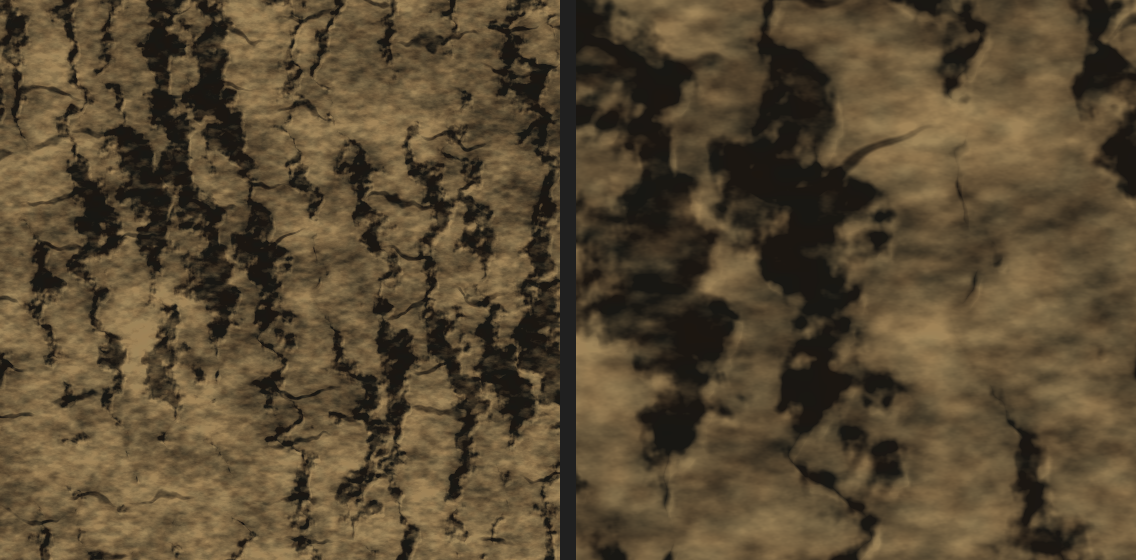
Left, the full canvas; right, a detail of the centre.
Reproduce this texture procedurally as a WebGL 1 fragment shader.

```glsl
precision highp float;
uniform vec2 u_resolution;

#define COLUMNS 10.5
#define CRACK_ROWS 11.0
#define LEAN 0.10
#define BASE_TONE 0.455
#define FURROW_DARKNESS 0.27
#define CRACK_DARKNESS 0.24
#define BLOTCH_CONTRAST 0.42
#define GRAIN_CONTRAST 0.34
#define RELIEF 0.38

const vec3 SHADOW = vec3(0.10, 0.088, 0.070);
const vec3 BROWN = vec3(0.34, 0.28, 0.19);
const vec3 TAN = vec3(0.62, 0.515, 0.345);

float hash(vec2 p) {
  vec3 q = fract(p.xyx * vec3(0.1031, 0.1030, 0.0973));
  q += dot(q, q.yzx + 33.33);
  return fract((q.x + q.y) * q.z);
}

float noise(vec2 p) {
  vec2 i = floor(p), f = fract(p);
  f = f * f * (3.0 - 2.0 * f);
  return mix(mix(hash(i), hash(i + vec2(1.0, 0.0)), f.x),
             mix(hash(i + vec2(0.0, 1.0)), hash(i + 1.0), f.x), f.y);
}

float fbm(vec2 p) {
  float sum = 0.0, amp = 0.533;
  for (int i = 0; i < 4; i++) {
    sum += amp * noise(p);
    p = mat2(1.96, 0.35, -0.35, 1.96) * p + 17.3;
    amp *= 0.5;
  }
  return sum;
}

// Column coordinate: leaning, with broad bends and ragged edges
float columnAt(vec2 uv) {
  float bend = 0.9 * (noise(uv * vec2(3.0, 3.5) + 4.0) - 0.5);
  float ragged = 1.0 * (fbm(uv * vec2(19.0, 23.0) + 31.0) - 0.5);
  return (uv.x + LEAN * uv.y) * COLUMNS + bend + ragged + 20.0;
}

// x: dark core of the furrows, y: soft shade along their banks
vec2 furrows(vec2 uv) {
  float column = columnAt(uv);
  float region = 0.34 * (noise(uv * 3.2 + 8.0) - 0.5);
  float rough = 0.5 * (fbm(uv * vec2(48.0, 42.0)) - 0.5);
  vec2 shade = vec2(0.0);
  for (int i = -1; i <= 1; i++) {
    float id = floor(column) + float(i);
    float wander = 0.55 * (noise(vec2(uv.y * 4.5, id * 9.7)) - 0.5);
    float line = id + 0.5 + wander + 0.35 * (hash(vec2(id, 3.0)) - 0.5);
    float width = mix(-0.17, 0.32, noise(vec2(uv.y * 6.0 + 50.0, id * 7.3)));
    float d = abs(column - line) + rough - width - region;
    shade = max(shade, 1.0 - smoothstep(vec2(-0.10, 0.0), vec2(0.14, 0.42), vec2(d)));
  }
  return shade;
}

// Thin broken cracks running across the plates
float cracks(vec2 uv) {
  float column = columnAt(uv) * 0.8;
  float id = floor(column), across = fract(column);
  float wobble = 0.9 * (fbm(uv * vec2(13.0, 9.0) + 60.0) - 0.5);
  float row = uv.y * CRACK_ROWS + wobble + 5.0 * hash(vec2(id, 11.0));
  float present = step(0.52, hash(vec2(id, floor(row) + 40.0)));
  float taper = smoothstep(0.0, 0.3, across) * (1.0 - smoothstep(0.65, 1.0, across));
  float width = 0.055 * taper * (0.4 + noise(uv * 40.0));
  float d = abs(fract(row) - 0.5);
  return present * taper * (1.0 - smoothstep(width * 0.4, width + 0.025, d));
}

float height(vec2 uv) {
  return 0.9 * fbm(uv * vec2(20.0, 29.0) + 12.0) - 0.7 * furrows(uv).x;
}

void main() {
  vec2 uv = gl_FragCoord.xy / u_resolution.y;
  vec2 furrow = furrows(uv);
  float crumbs = fbm(uv * vec2(50.0, 64.0) + 90.0);

  // Plate tone: blotches and fine sideways grain
  float tone = BASE_TONE;
  tone += BLOTCH_CONTRAST * (fbm(uv * vec2(11.0, 17.0) + 70.0) - 0.5);
  tone += GRAIN_CONTRAST * (fbm(uv * vec2(62.0, 120.0)) - 0.5);
  tone += 0.16 * (noise(uv * vec2(4.0, 3.0) + 25.0) - 0.5);

  // Relief lit from the upper left
  vec2 toLight = vec2(-0.003, 0.005);
  tone += RELIEF * clamp(height(uv) - height(uv + toLight), -0.3, 0.3);

  // Furrows, their banks, and cracks
  tone -= FURROW_DARKNESS * furrow.x * (0.35 + 1.2 * crumbs);
  tone -= 0.08 * furrow.y;
  tone -= CRACK_DARKNESS * cracks(uv);
  tone = clamp(tone, 0.07, 0.62);

  vec3 color = mix(SHADOW, BROWN, clamp((tone - 0.10) / 0.24, 0.0, 1.0));
  color = mix(color, TAN, clamp((tone - 0.34) / 0.28, 0.0, 1.0));
  float tint = noise(uv * vec2(70.0, 110.0) + 140.0) - 0.5;
  color += tint * vec3(0.018, -0.006, -0.012);
  gl_FragColor = vec4(color, 1.0);
}
```
